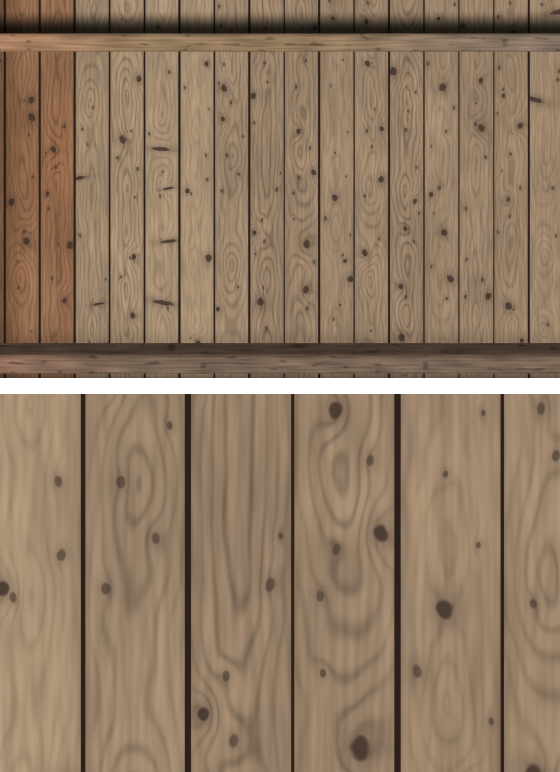
Top: the whole. Bottom: its middle third, enlarged.
Give the GLSL for this texture, as a Shadertoy shader.

```glsl
const float PLANKS = 16.03;      // plank widths across the canvas
const float PLANK_UNITS = 10.86; // plank widths up the canvas
const vec3 TAN_WOOD = vec3(0.575, 0.482, 0.392);
const vec3 PALE_WOOD = vec3(0.675, 0.578, 0.468);
const vec3 RUST_WOOD = vec3(0.575, 0.395, 0.275);
const vec3 KNOT = vec3(0.25, 0.195, 0.17);
const vec3 SEAM = vec3(0.17, 0.125, 0.10);

float hash(vec2 p) {
    vec3 q = fract(vec3(p.xyx) * 0.1031);
    q += dot(q, q.yzx + 33.33);
    return fract((q.x + q.y) * q.z);
}

float corner(vec2 cell, vec2 offset) {
    float a = 6.2832 * hash(cell);
    return dot(vec2(cos(a), sin(a)), offset);
}

// Gradient noise, about -0.7 to 0.7
float gnoise(vec2 p) {
    vec2 i = floor(p), f = p - i, e = vec2(1.0, 0.0);
    vec2 s = f * f * f * (f * (f * 6.0 - 15.0) + 10.0);
    return mix(mix(corner(i, f), corner(i + e, f - e), s.x),
               mix(corner(i + e.yx, f - e.yx), corner(i + 1.0, f - 1.0), s.x), s.y);
}

float band(float y, float lo, float hi, float aa) {
    return smoothstep(lo - aa, lo + aa, y) - smoothstep(hi - aa, hi + aa, y);
}

// Scattered knots in one plank: x = darkness, y = nearby grain bend
vec2 knots(vec2 p, float id, float spacing, float size, float chance, vec2 squash) {
    vec2 result = vec2(0.0);
    float row = floor(p.y / spacing);
    for (float k = -1.0; k <= 1.0; k++) {
        vec2 key = vec2(id + 40.0, row + k + 60.0 * spacing);
        if (hash(key) > chance) continue;
        vec2 center = vec2(0.1 + 0.8 * hash(key + 17.3),
                           (row + k + 0.15 + 0.7 * hash(key + 31.7)) * spacing);
        float r = size * mix(0.45, 1.0, hash(key + 53.1));
        vec2 d = p - center;
        d.y += d.x * 0.5 * (hash(key + 71.9) - 0.5);
        float dist = length(d * squash) + 0.3 * r * gnoise(p * 9.0);
        float core = 1.0 - smoothstep(r * 0.55, r * 1.2, dist);
        float halo = 0.3 * exp(-dist * dist / (r * r * 3.0));
        result.x = max(result.x, max(core * 0.85, halo));
        result.y += exp(-dot(d, d * vec2(1.0, 0.35)) / (r * r * 6.0));
    }
    return result;
}

// Nested growth rings cut lengthwise, with fine fibres
float grain(vec2 p, float id, float bend) {
    float depth = 0.95 * gnoise(vec2(p.y * 0.36, id * 7.3 + 50.0));
    float x = p.x - 0.5 + 0.13 * gnoise(vec2(p.y * 0.5, id * 3.7 + 90.0));
    float warp = 0.06 * gnoise(vec2(p.x * 3.0 + id * 9.0, p.y * 1.6));
    float phase = (length(vec2(x, depth)) + warp + 0.22 * bend) * 9.0;
    float fade = 1.0 - smoothstep(0.25, 0.7, fwidth(phase));
    float ring = pow(0.5 + 0.5 * sin(6.2832 * phase), 3.0) * fade;
    float strength = mix(0.07, 0.2, hash(vec2(id + 9.0, 4.0)));
    float fibre = gnoise(vec2(p.x * 17.0 + id * 31.0, p.y * 1.7));
    float streak = gnoise(vec2(p.x * 6.0 + id * 13.0, p.y * 0.6));
    return 1.0 - strength * ring * exp(-x * x * 5.0) + 0.12 * fibre + 0.09 * streak;
}

vec3 planks(vec2 q, float aa) {
    float id = floor(q.x);
    vec2 p = vec2(q.x - id, q.y);
    float vary = hash(vec2(id + 5.0, 2.0));
    float pale = 0.25 + 0.45 * exp(-pow((id - 4.0) / 3.0, 2.0)) + 0.35 * (vary - 0.3);
    vec3 color = mix(TAN_WOOD, PALE_WOOD, pale);
    float rust = (1.0 - step(1.5, id)) * (0.78 + 0.3 * gnoise(q * vec2(0.8, 0.25)));
    color = mix(color, RUST_WOOD, rust);
    color *= 1.0 + 0.09 * gnoise(q * vec2(0.7, 0.4) + 20.0);

    // A few planks carry wide, slit-like knots
    bool slit = id == 2.0 || id == 4.0 || id == 15.0;
    vec2 squash = slit ? vec2(0.35, 1.5) : vec2(1.0, 0.85);
    vec2 large = knots(p, id, 1.55, 0.125, 0.68, squash);
    vec2 small = knots(p, id, 0.62, 0.055, 0.5, vec2(1.0, 0.7));
    color *= grain(p, id, large.y + 0.3 * small.y);
    color = mix(color, KNOT, max(large.x, small.x * 0.75));

    // Gap between neighbours with a soft worn edge
    float gap = abs(fract(q.x + 0.5) - 0.5);
    float width = mix(0.013, 0.032, hash(vec2(floor(q.x + 0.5) + 8.0, 6.0)));
    color *= 1.0 - 0.18 * exp(-gap * 22.0);
    return mix(SEAM, color, smoothstep(width - aa, width + aa, gap));
}

// Horizontal rail; t runs from its lower to its upper edge
vec3 rail(vec2 q, float t, vec3 color, float seed) {
    float fibre = gnoise(vec2(q.x * 0.8 + seed, q.y * 15.0));
    float stain = gnoise(vec2(q.x * 1.1 + seed, q.y * 3.5));
    float chip = smoothstep(0.3, 0.5, gnoise(vec2(q.x * 2.2, q.y * 6.0) + seed));
    color *= 1.0 + 0.2 * fibre + 0.17 * stain - 0.22 * chip;
    return color * (1.0 - 0.25 * smoothstep(0.75, 1.0, t) - 0.2 * smoothstep(0.12, 0.0, t));
}

void mainImage(out vec4 fragColor, in vec2 fragCoord) {
    vec2 uv = fragCoord / iResolution.xy;
    vec2 q = vec2((uv.x - 0.0085) * PLANKS, uv.y * PLANK_UNITS);
    float aa = 0.7 / iResolution.y;
    vec3 color = planks(q, 0.7 * PLANKS / iResolution.x);

    // Shadows cast on the planks
    float above = smoothstep(0.975, 0.918, uv.y) * step(0.89, uv.y);
    color *= 1.0 - 0.8 * above;
    color *= 1.0 - 0.25 * smoothstep(0.02, 0.0, uv.y);
    color *= 1.0 - 0.12 * smoothstep(0.14, 0.09, uv.y);
    color *= 1.0 - 0.2 * smoothstep(0.05, 0.0, uv.x);

    // Upper rail, warm at the left and grey at the right
    vec3 upper = mix(vec3(0.67, 0.51, 0.39), vec3(0.58, 0.48, 0.37), smoothstep(0.0, 0.3, uv.x));
    upper = mix(upper, vec3(0.52, 0.45, 0.39), smoothstep(0.5, 1.0, uv.x));
    upper = rail(q, (uv.y - 0.8635) / 0.048, upper, 11.0);
    color = mix(color, upper, band(uv.y, 0.8635, 0.9115, aa));

    // Lower rail: dark ledge over a weathered face
    vec3 ledge = rail(q, 0.5, vec3(0.27, 0.215, 0.18), 47.0);
    color = mix(color, ledge, band(uv.y, 0.0615, 0.0923, aa));
    vec3 face = mix(vec3(0.56, 0.43, 0.36), vec3(0.47, 0.395, 0.335), smoothstep(0.0, 0.25, uv.x));
    face = rail(q, (uv.y - 0.0115) / 0.05, face, 83.0);
    color = mix(color, face, band(uv.y, 0.0115, 0.0615, aa));

    fragColor = vec4(clamp(color, 0.0, 1.0), 1.0);
}
```
